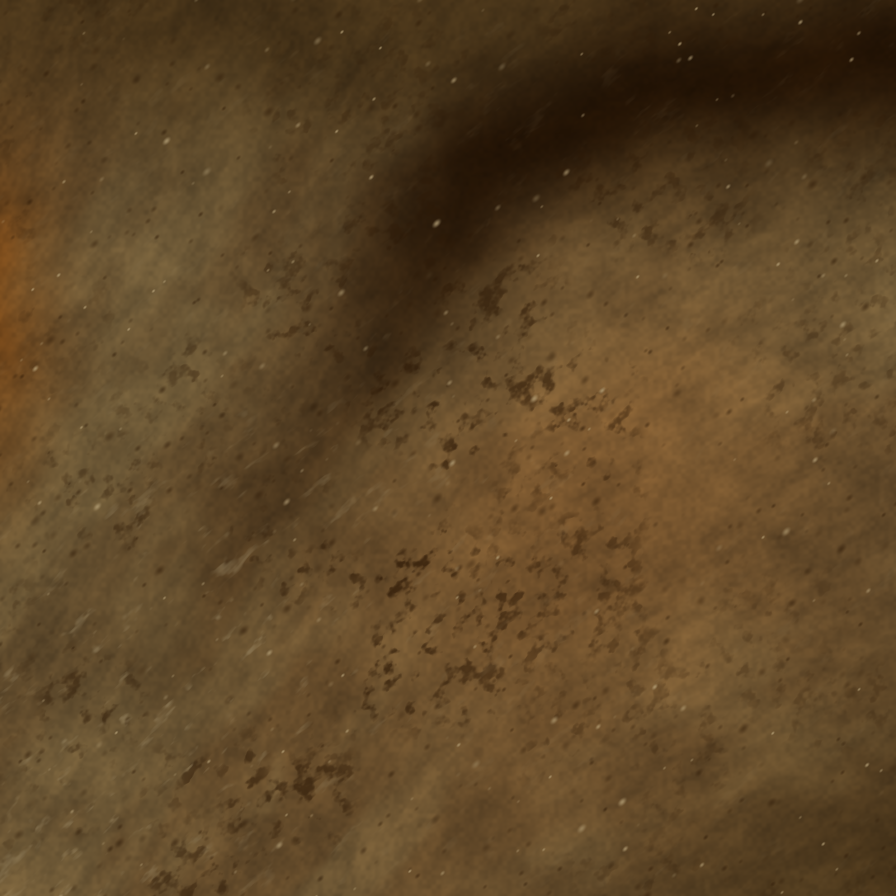
This texture is drawn by a Shadertoy shader. Its source:

```glsl
const vec3 UMBER = vec3(0.130, 0.070, 0.015);
const vec3 BROWN = vec3(0.250, 0.178, 0.080);
const vec3 EARTH = vec3(0.385, 0.290, 0.165);
const vec3 OCHRE = vec3(0.465, 0.328, 0.175);
const vec3 OLIVE = vec3(0.410, 0.342, 0.215);
const vec3 RUST = vec3(0.470, 0.270, 0.080);
const vec3 PALE = vec3(0.620, 0.550, 0.410);
const float STREAK_STEEP = 1.0;
const float STREAK_SHALLOW = 0.5;
const float GRAIN = 0.10;
const float SPECK_CELLS = 46.0;

float hash(vec2 p) {
    vec3 q = fract(vec3(p.xyx) * 0.1031);
    q += dot(q, q.yzx + 33.33);
    return fract((q.x + q.y) * q.z);
}

float noise(vec2 p) {
    vec2 i = floor(p), f = fract(p);
    f = f * f * f * (f * (f * 6.0 - 15.0) + 10.0);
    float low = mix(hash(i), hash(i + vec2(1, 0)), f.x);
    float high = mix(hash(i + vec2(0, 1)), hash(i + vec2(1, 1)), f.x);
    return mix(low, high, f.y);
}

// Turns a point into axes whose x runs along the angle
vec2 alignTo(vec2 p, float angle) {
    vec2 along = vec2(cos(angle), sin(angle));
    return vec2(dot(p, along), dot(p, vec2(-along.y, along.x)));
}

float fbm(vec2 p, int octaves) {
    float sum = 0.0, gain = 0.5, total = 0.0;
    for (int i = 0; i < octaves; i++) {
        sum += gain * noise(p);
        total += gain;
        p = alignTo(p, 0.6) * 2.03 + 17.3;
        gain *= 0.5;
    }
    return sum / total;
}

// Noise drawn out along one direction; octaves keep that direction
float streaks(vec2 p, float angle, vec2 frequency) {
    vec2 q = alignTo(p, angle) * frequency + 40.0;
    return 0.57 * noise(q) + 0.28 * noise(q * 2.1 + 9.0) + 0.15 * noise(q * 4.3 + 23.0);
}

// Soft elliptical patch
float patchMask(vec2 p, vec2 center, vec2 radius, float angle) {
    vec2 q = alignTo(p - center, angle) / radius;
    return exp(-dot(q, q));
}

// Curved shadow, wide at the right and tapering to the lower left
float shadowBand(vec2 p) {
    vec2 path[6] = vec2[6](vec2(1.15, 0.94), vec2(0.74, 0.905), vec2(0.55, 0.82),
                           vec2(0.45, 0.69), vec2(0.37, 0.52), vec2(0.20, 0.27));
    float strength = 0.0;
    for (int i = 0; i < 5; i++) {
        vec2 a = path[i], ab = path[i + 1] - a;
        float t = clamp(dot(p - a, ab) / dot(ab, ab), 0.0, 1.0);
        float along = (float(i) + t) / 5.0;
        float d = length(p - a - ab * t) / mix(0.105, 0.070, along);
        float fade = 1.0 - 0.80 * smoothstep(0.35, 0.98, along);
        strength = max(strength, exp(-d * d) * fade);
    }
    return strength;
}

// Scattered tiny dots; only a share of the cells holds one
float dots(vec2 p, float cells, float share) {
    vec2 cell = floor(p * cells);
    float sum = 0.0;
    for (int y = -1; y <= 1; y++)
    for (int x = -1; x <= 1; x++) {
        vec2 id = cell + vec2(x, y);
        vec2 pos = id + vec2(hash(id + 3.1), hash(id + 71.7));
        float radius = mix(0.08, 0.19, pow(hash(id + 29.0), 3.0));
        float d = length(alignTo(p * cells - pos, 0.8) * vec2(0.7, 1.2));
        sum += step(hash(id + 11.0), share) * hash(id + 53.0)
             * (1.0 - smoothstep(0.0, radius * 1.8, d));
    }
    return min(sum, 1.0);
}

void mainImage(out vec4 fragColor, in vec2 fragCoord) {
    vec2 p = fragCoord / iResolution.xy;
    vec2 warp = vec2(fbm(p * 5.0, 4), fbm(p * 5.0 + 31.0, 4)) - 0.5;
    vec2 q = p + 0.09 * warp;

    // Brush direction turns from steep at the left to shallow at the right
    float turn = smoothstep(0.35, 0.75, p.x);
    float broad = mix(streaks(q, STREAK_STEEP, vec2(4.0, 12.0)),
                      streaks(q, STREAK_SHALLOW, vec2(4.0, 12.0)), turn) - 0.5;
    float fine = mix(streaks(p, STREAK_STEEP, vec2(28.0, 72.0)),
                     streaks(p, STREAK_SHALLOW, vec2(28.0, 72.0)), turn) - 0.5;
    float mottle = fbm(q * 13.0 + 8.0, 5) - 0.5;

    // Broad colour fields
    vec3 color = mix(EARTH, OLIVE, 0.6 * smoothstep(-0.12, 0.25, broad + 0.4 * mottle));
    color = mix(color, OLIVE, 0.80 * patchMask(q, vec2(0.88, 0.67), vec2(0.34, 0.12), 0.3));
    color = mix(color, OLIVE, 0.45 * patchMask(q, vec2(0.12, 0.50), vec2(0.10, 0.40), -0.2));
    color = mix(color, OCHRE, 0.97 * patchMask(q, vec2(0.67, 0.42), vec2(0.34, 0.23), 1.0));
    color = mix(color, BROWN, 0.75 * patchMask(q, vec2(1.02, 0.04), vec2(0.42, 0.16), 0.5));
    color = mix(color, BROWN, 0.85 * smoothstep(0.72, 1.02, q.y + 0.08 * q.x));
    color = mix(color, RUST, 0.85 * patchMask(q, vec2(0.0, 0.67), vec2(0.060, 0.17), 0.0));
    color = mix(color, UMBER, 0.97 * shadowBand(p + 0.08 * warp));

    // Paint relief and grain
    float grain = noise(p * 190.0) - 0.5;
    color *= 1.02 + 0.16 * broad + 0.30 * mottle + 0.24 * fine + GRAIN * grain;

    // Small dark pits cluster along the diagonal and the lower part
    float worn = patchMask(p, vec2(0.38, 0.36), vec2(0.50, 0.24), 0.9);
    float cluster = smoothstep(0.36, 0.65, fbm(p * 9.0 + 60.0, 4));
    float pits = smoothstep(0.56, 0.82, fbm(alignTo(p, 0.8) * vec2(62.0, 88.0) + 5.0, 3));
    pits *= cluster * (0.30 + 0.70 * worn);
    pits = max(pits, 0.65 * dots(p + 0.006 * warp, SPECK_CELLS, 0.35));
    color = mix(color, UMBER * 1.3, 0.75 * pits);

    // Thin pale scrapes at the lower left and sparse bright flecks
    float scraped = patchMask(p, vec2(0.15, 0.20), vec2(0.34, 0.20), 0.8);
    float scrapes = smoothstep(0.66, 0.95, streaks(p + 0.03 * warp, 0.75, vec2(34.0, 95.0)));
    color = mix(color, PALE, 0.60 * scrapes * (0.12 + 0.88 * scraped));
    color = mix(color, PALE * 1.15, 0.75 * dots(p + 7.0, SPECK_CELLS * 1.3, 0.06));

    fragColor = vec4(clamp(color, 0.0, 1.0), 1.0);
}
```
